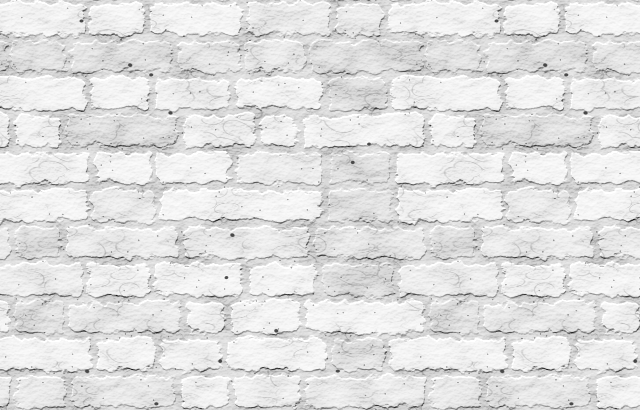
Reproduce this texture procedurally as a WebGL 1 fragment shader.

```glsl
precision highp float;
// Whitewashed old brick wall: rough uneven courses, grey mortar, stains and pits.

uniform vec2 u_resolution;

// Lengths are in units of one horizontal repeat of the wall.
const float REPEATS = 1.542;        // repeats across the canvas
const float WALL_HEIGHT = 0.988;    // canvas height
const float COURSES = 11.0;         // brick rows down the canvas
const float MORTAR = 0.0075;        // half width of the joints
const float CORNER = 0.013;         // brick corner radius
const float JOINT_JITTER = 0.035;
const float EDGE_WARP = 0.014;
const float RELIEF = 0.52;
const vec2 LIGHT_STEP = vec2(-0.0009, -0.0030);
const vec3 WHITEWASH = vec3(0.965);
const vec3 STAINED = vec3(0.835);
const vec3 MORTAR_GREY = vec3(0.845);
const vec3 PIT_DARK = vec3(0.22);
const float TAU = 6.28318;

vec2 hash2(vec2 c) {
  return fract(sin(vec2(dot(c, vec2(127.1, 311.7)),
                        dot(c, vec2(269.5, 183.3)))) * 43758.55);
}

// Cellular noise with n cells per repeat: x = distance, y = id of nearest point.
vec2 cellular(vec2 p, vec2 n) {
  vec2 g = p * n, i = floor(g), f = g - i;
  vec2 nearest = vec2(2.0, 0.0);
  for (int y = -1; y <= 1; y++) {
    for (int x = -1; x <= 1; x++) {
      vec2 o = vec2(float(x), float(y));
      vec2 c = i + o;
      c.x = mod(c.x, n.x);
      vec2 h = hash2(c + n * 0.13);
      float d = distance(o + h, f);
      if (d < nearest.x) nearest = vec2(d, fract(h.x * 17.3 + h.y * 31.7));
    }
  }
  return nearest;
}

// Layered grit, roughly centred on zero.
float grit(vec2 p) {
  return 0.45 * cellular(p, vec2(29.0, 47.0)).x
       + 0.33 * cellular(p, vec2(61.0, 93.0)).x
       + 0.22 * cellular(p, vec2(118.0, 167.0)).x - 0.46;
}

// Joint k in the two alternating bonds (xy) and soot of the brick after it (zw).
vec4 bond(int k) {
  if (k == 0) return vec4(0.220, 0.165, 0.05, 0.60);
  if (k == 1) return vec4(0.362, 0.430, 0.05, 0.10);
  if (k == 2) return vec4(0.555, 0.590, 0.15, 0.15);
  if (k == 3) return vec4(0.785, 0.740, 0.65, 0.25);
  return vec4(0.940, 0.015, 0.30, 0.45);
}

// Returns height, brick coverage and stain at p.
vec3 wall(vec2 p) {
  float rough = grit(p);
  vec2 warp = vec2(cellular(p, vec2(37.0, 41.0)).x,
                   cellular(p + 0.37, vec2(33.0, 45.0)).x) - 0.45;
  vec2 q = p + EDGE_WARP * warp;
  q.y += 0.0022 * sin(TAU * 3.0 * p.x + 9.0 * p.y)
       + 0.0016 * sin(TAU * 7.0 * p.x - 23.0 * p.y);

  float courseHeight = WALL_HEIGHT / COURSES;
  float row = q.y / courseHeight;
  float course = floor(row);
  float v = row - course;
  // Two courses near the middle share a bond and have wider bricks.
  float isOdd = mod(course + step(4.5, course), 2.0);
  float isWide = step(abs(course - 5.5), 0.6);

  // Nearest joints to the left and right.
  float left = 1.0, right = 1.0, soot = 0.0, brick = 0.0;
  for (int k = 0; k < 5; k++) {
    if (k == 2 && isWide > 0.5) continue;
    vec4 b = bond(k);
    float shift = hash2(vec2(course + 3.0, float(k) * 7.0)).x - 0.5;
    float spread = k == 2 ? 2.4 : 1.0;
    float joint = mix(b.x, b.y, isOdd) + shift * JOINT_JITTER * spread;
    float d = fract(q.x - joint);
    if (d < left) {
      left = d;
      soot = mix(b.z, b.w, isOdd);
      brick = float(k);
    }
    right = min(right, fract(joint - q.x));
  }

  // Rounded brick with a ragged outline.
  vec2 h = hash2(vec2(course * 5.0 + brick, 11.0));
  vec2 edge = vec2(min(left, right), min(v, 1.0 - v) * courseHeight);
  edge -= MORTAR + 0.003 * (h.y - 0.5);
  float inside = CORNER - length(max(CORNER - edge, 0.0));
  float face = smoothstep(-0.0025, 0.0035, inside + 0.012 * rough);
  float sootyCourse = 0.3 * step(abs(course - 1.0), 0.1);
  float stain = smoothstep(0.5, 1.05, soot + 0.7 * h.x + sootyCourse);
  float height = face * 0.8 + rough * mix(1.15, 0.6 + 0.4 * stain, face);
  return vec3(height, face, stain);
}

void main() {
  vec2 uv = gl_FragCoord.xy / u_resolution;
  vec2 p = vec2(uv.x * REPEATS, (1.0 - uv.y) * WALL_HEIGHT);
  vec3 here = wall(p);
  float slope = here.x - wall(p + LIGHT_STEP).x;

  // Worn paint on bricks and mortar.
  vec2 drift = 0.012 * sin(TAU * vec2(5.0, 4.0) * p.x + vec2(31.0, 47.0) * p.yy);
  float cloud = cellular(p + drift, vec2(11.0, 17.0)).x;
  float patchy = smoothstep(0.15, 0.75, cloud);
  vec3 brickColor = mix(WHITEWASH - 0.03 * patchy, STAINED, here.z * (0.5 + 0.5 * patchy));
  vec3 mortarColor = MORTAR_GREY + 0.07 * (0.5 - patchy);
  vec3 color = mix(mortarColor, brickColor, here.y);

  // Light from above: strong shadows below edges, faint highlights.
  color += RELIEF * (min(slope, 0.0) * (0.55 + 0.65 * patchy) + 0.3 * max(slope, 0.0));

  // Curled flakes in the paint.
  float flake = cellular(p + 0.5 * drift, vec2(15.0, 31.0)).x;
  float curl = 1.0 - smoothstep(0.0, 0.055, abs(flake - 0.46));
  color -= 0.11 * curl * smoothstep(0.45, 0.7, cloud);

  // Fine specks and a few deep pits.
  vec2 speck = cellular(p, vec2(43.0, 47.0));
  color -= 0.3 * step(0.87, speck.y) * (1.0 - smoothstep(0.04, 0.13, speck.x));
  vec2 pit = cellular(p + 0.2 * drift, vec2(9.0, 11.0));
  float hole = step(0.9, pit.y) * (1.0 - smoothstep(0.025, 0.06, pit.x));
  color = mix(color, PIT_DARK, 0.9 * hole);

  gl_FragColor = vec4(clamp(color, 0.0, 1.0), 1.0);
}
```
